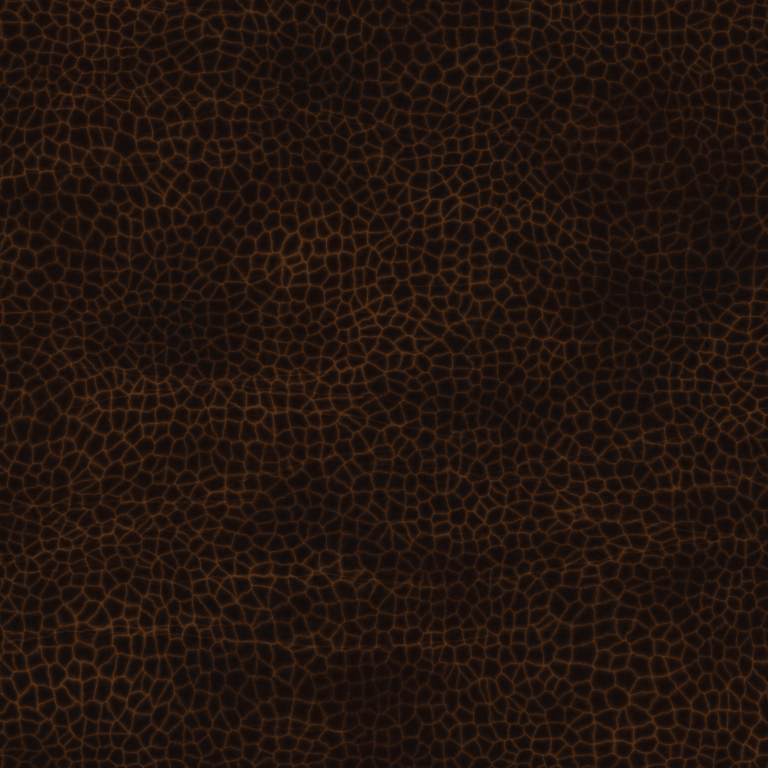
This texture is drawn by a WebGL 1 fragment shader. Its source:

```glsl
precision highp float;
uniform vec2 u_resolution;

// Palette, from pit to worn ridge
const vec3 PIT_BLACK = vec3(0.062, 0.046, 0.044);
const vec3 PIT_RED = vec3(0.076, 0.045, 0.038);
const vec3 HIDE_BROWN = vec3(0.160, 0.092, 0.058);
const vec3 RIDGE_TAN = vec3(0.295, 0.172, 0.080);
const float HIDE_LEVEL = 0.42;

// Pebble grain
const float PEBBLES = 50.0;
const float JITTER = 0.84;
const float ROUNDING = 18.0;
const float RIDGE_WIDTH = 0.115;
const float RIDGE_LIFT = 0.035;

// Creases and surface
const int CREASES = 36;
const float CREASE_WIDTH = 0.0013;
const float SCUFF_WIDTH = 0.011;
const float WRINKLE_AMOUNT = 0.16;
const float GRAIN_AMOUNT = 0.24;
const float WEAR_AMOUNT = 0.75;

vec2 hash2(vec2 p) {
  vec3 q = fract(p.xyx * vec3(0.1031, 0.1030, 0.0973));
  q += dot(q, q.yzx + 33.33);
  return fract((q.xx + q.yz) * q.zy);
}

float gradientNoise(vec2 p) {
  vec2 i = floor(p);
  vec2 f = p - i;
  vec2 u = f * f * f * (f * (f * 6.0 - 15.0) + 10.0);
  vec2 e = vec2(1.0, 0.0);
  float a = dot(hash2(i) * 2.0 - 1.0, f);
  float b = dot(hash2(i + e.xy) * 2.0 - 1.0, f - e.xy);
  float c = dot(hash2(i + e.yx) * 2.0 - 1.0, f - e.yx);
  float d = dot(hash2(i + e.xx) * 2.0 - 1.0, f - e.xx);
  return mix(mix(a, b, u.x), mix(c, d, u.x), u.y);
}

vec2 noise2(vec2 p) {
  return vec2(gradientNoise(p), gradientNoise(p + 57.3));
}

vec2 pebbleCentre(vec2 cell) {
  return 0.5 + JITTER * (hash2(cell + 101.0) - 0.5);
}

// x: rounded distance to the pebble border, y: random value of the pebble
vec2 pebbles(vec2 p) {
  vec2 cell = floor(p);
  vec2 f = p - cell;
  vec2 nearest = vec2(0.0);
  vec2 home = vec2(0.0);
  float best = 8.0;
  for (int y = -1; y <= 1; y++) {
    for (int x = -1; x <= 1; x++) {
      vec2 o = vec2(float(x), float(y));
      vec2 r = o + pebbleCentre(cell + o) - f;
      float d = dot(r, r);
      if (d < best) { best = d; nearest = r; home = o; }
    }
  }
  float sum = 0.0001;
  for (int y = -2; y <= 2; y++) {
    for (int x = -2; x <= 2; x++) {
      vec2 o = home + vec2(float(x), float(y));
      vec2 r = o + pebbleCentre(cell + o) - f;
      vec2 across = r - nearest;
      if (dot(across, across) > 0.0001) {
        sum += exp(-ROUNDING * dot(0.5 * (nearest + r), normalize(across)));
      }
    }
  }
  return vec2(-log(sum) / ROUNDING, hash2(cell + home + 7.0).x);
}

// x: sharp crease lines, y: soft scuffing around them
vec2 creases(vec2 p) {
  vec2 total = vec2(0.0);
  for (int i = 0; i < CREASES; i++) {
    float id = float(i);
    vec2 place = hash2(vec2(id, 3.0)) * 1.1 - 0.05;
    vec2 shape = hash2(vec2(id, 17.0));
    vec2 look = hash2(vec2(id, 41.0));
    float steep = step(0.8, look.x);
    float angle = mix((shape.x - 0.5) * 0.55, 0.8 + shape.x * 0.8, steep);
    vec2 along = vec2(cos(angle), sin(angle));
    vec2 q = vec2(dot(p - place, along), dot(p - place, vec2(-along.y, along.x)));
    q.y += 0.012 * sin(q.x * (5.0 + 6.0 * look.y) + id);
    float reach = mix(0.14, 0.46, shape.y);
    float fade = 1.0 - smoothstep(0.25 * reach, reach, abs(q.x));
    float thin = q.y / CREASE_WIDTH;
    float line = exp(-thin * thin) * (1.0 - 0.65 * steep);
    float scuff = exp(-abs(q.y) / SCUFF_WIDTH);
    total += fade * (0.4 + 0.6 * look.y) * vec2(line, scuff);
  }
  return min(total, 1.0);
}

void main() {
  vec2 p = gl_FragCoord.xy / u_resolution.y;
  vec2 wobble = noise2(p * 85.0) * 0.0035;
  vec2 warped = p + noise2(p * 5.0) * 0.035 + wobble;

  vec2 pebble = pebbles(warped * PEBBLES);
  vec2 crease = creases(p + noise2(p * 22.0) * 0.006 + wobble);

  // Broad wear, fine wrinkles and grain
  float wear = gradientNoise(p * vec2(3.0, 5.0) + 11.0) + 0.6 * gradientNoise(p * vec2(9.0, 14.0));
  float wrinkle = exp(-14.0 * abs(gradientNoise(warped * vec2(65.0, 115.0) + 5.0)));
  float grain = gradientNoise(p * 230.0) + 0.6 * gradientNoise(p * 120.0 + 31.0);

  // Worn height: ridges high, pebbles low
  float ridge = exp(-max(pebble.x + RIDGE_LIFT, 0.0) / RIDGE_WIDTH);
  float height = ridge * (0.9 + WEAR_AMOUNT * wear + 0.25 * crease.y);
  height *= mix(0.85, 1.12, pebble.y);
  height += 0.42 * crease.x * (0.7 + 0.8 * wear);
  height += WRINKLE_AMOUNT * wrinkle * (0.25 + 0.75 * crease.y);
  height += GRAIN_AMOUNT * grain * (0.35 + 0.65 * ridge);
  height = clamp(height, 0.0, 1.15);

  // Dye
  float redness = smoothstep(-0.25, 0.3, gradientNoise(p * 4.0 + 71.0));
  vec3 pit = mix(PIT_BLACK, PIT_RED, redness);
  vec3 color = mix(pit, HIDE_BROWN, min(height / HIDE_LEVEL, 1.0));
  color = mix(color, RIDGE_TAN, max(height - HIDE_LEVEL, 0.0) / (1.0 - HIDE_LEVEL));
  gl_FragColor = vec4(color, 1.0);
}
```
